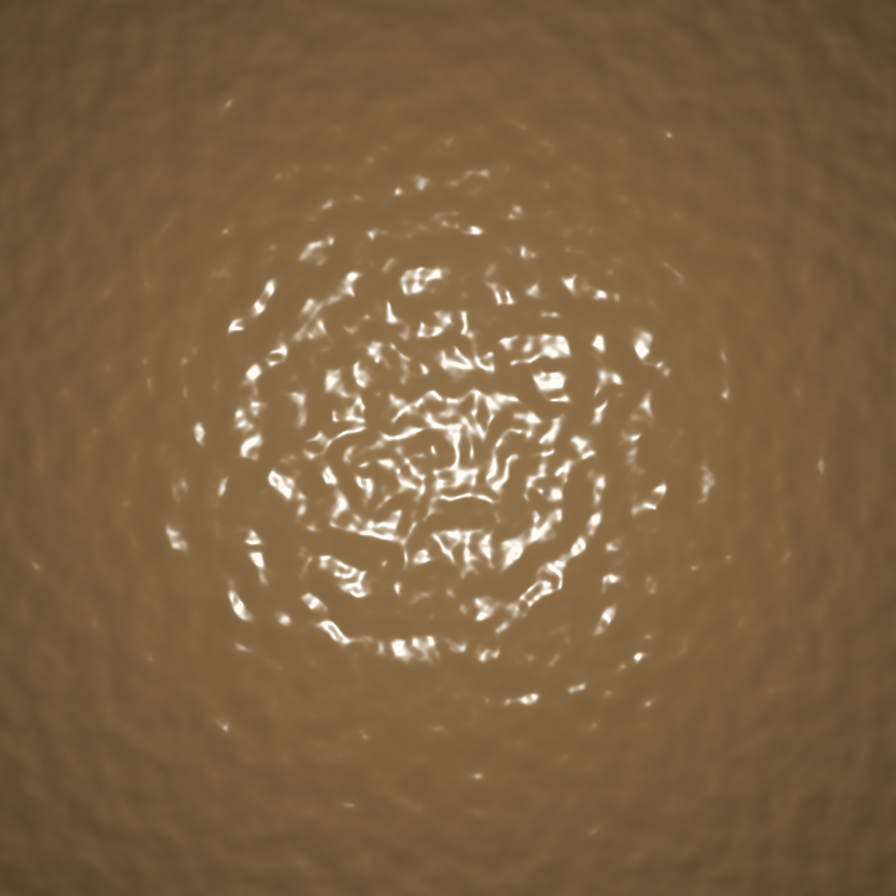
Write a Shadertoy shader that draws this background.

```glsl
// A bronze, finely rippled surface with white glints gathered around a central light.
#define RIPPLES 27.0      // noise cells across the canvas
#define SLOPE 0.155       // steepness of the ripples
#define DETAIL 0.45       // slope share of the finer ripples
#define GLINT_WIDTH 0.088 // spread of each highlight
#define GLINT_GAIN 1.2    // brightness of the highlights
#define HAZE 0.05         // soft glow around the highlights
#define FALLOFF 1.15      // darkening toward the corners
#define RELIEF 0.5        // diffuse shading of the ripples
#define BRONZE vec3(0.560, 0.438, 0.283)
#define GLINT_COLOR vec3(1.0, 0.985, 0.95)

// Random unit vector for a lattice cell
vec2 randomDirection(vec2 cell) {
    vec3 q = fract(cell.xyx * vec3(0.1031, 0.1030, 0.0973));
    q += dot(q, q.yzx + 33.33);
    float angle = 6.28318 * fract((q.x + q.y) * q.z);
    return vec2(cos(angle), sin(angle));
}

// Gradient noise with a quintic fade, so its slope is continuous
float gradientNoise(vec2 p) {
    vec2 cell = floor(p), f = fract(p);
    vec2 fade = f * f * f * (f * (f * 6.0 - 15.0) + 10.0);
    float total = 0.0;
    for (int i = 0; i < 4; i++) {
        vec2 corner = vec2(i & 1, i >> 1);
        vec2 weight = mix(1.0 - fade, fade, corner);
        total += weight.x * weight.y * dot(randomDirection(cell + corner), f - corner);
    }
    return total;
}

// Two layers of ripples, the finer one rotated against the first
float rippleHeight(vec2 p) {
    mat2 turn = mat2(0.8, 0.6, -0.6, 0.8);
    return gradientNoise(p) + 0.5 * DETAIL * gradientNoise(turn * p * 2.0 + 17.3);
}

vec2 rippleSlope(vec2 p) {
    vec2 e = vec2(0.03, 0.0);
    return vec2(rippleHeight(p + e.xy) - rippleHeight(p - e.xy),
                rippleHeight(p + e.yx) - rippleHeight(p - e.yx)) / (2.0 * e.x);
}

void mainImage(out vec4 fragColor, in vec2 fragCoord) {
    vec2 p = (fragCoord - 0.5 * iResolution.xy) / min(iResolution.x, iResolution.y);
    vec2 slope = SLOPE * rippleSlope(p * RIPPLES + 60.0);

    // Diffuse light: bright middle, dim corners, faint ripples
    float light = 1.0 / (1.0 + FALLOFF * dot(p, p));
    vec3 color = BRONZE * light * (1.0 + RELIEF * dot(slope, p));

    // Mirror light: shines where the slope turns the light to the eye
    vec2 miss = (slope - p) / GLINT_WIDTH;
    float miss2 = dot(miss, miss);
    float glint = GLINT_GAIN * exp(-miss2) + HAZE * exp(-0.25 * miss2);
    color = mix(color, GLINT_COLOR, clamp(glint, 0.0, 1.0));

    fragColor = vec4(color, 1.0);
}
```
